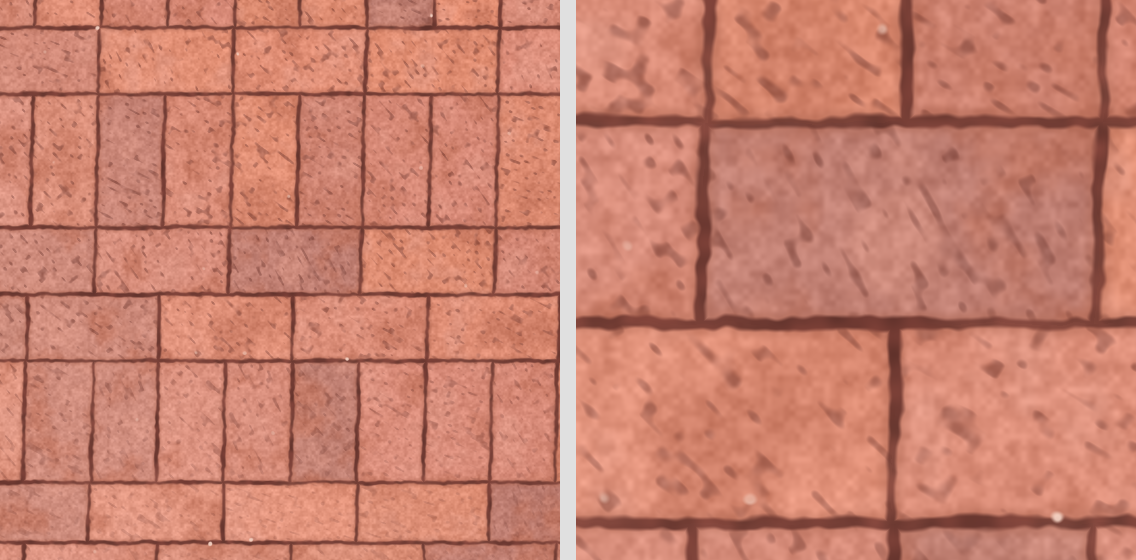
Left: the whole. Right: its middle third, enlarged.
A WebGL 2 fragment shader for this texture:

```glsl
#version 300 es
precision highp float;
// Weathered clay brick paving: courses of upright and lying bricks with dark thin joints.

uniform vec2 u_resolution;
out vec4 fragColor;

const vec3 ORANGE = vec3(0.89, 0.56, 0.45);
const vec3 ROSE   = vec3(0.83, 0.53, 0.46);
const vec3 PALE   = vec3(0.88, 0.61, 0.54);
const vec3 RUST   = vec3(0.76, 0.45, 0.36);
const vec3 PLUM   = vec3(0.70, 0.46, 0.42);
const vec3 JOINT  = vec3(0.43, 0.22, 0.19);
const vec3 CHIP   = vec3(0.97, 0.84, 0.78);

const int   COURSES = 8;
const float EDGES[9] = float[9](-0.088, 0.031, 0.138, 0.3555, 0.474, 0.594, 0.832, 0.9505, 1.19);
const float SHIFT[8] = float[8](0.52, 0.0, 0.0, 0.5, 0.0, 0.0, 0.0, 0.0);
const float BRICK_LONG  = 0.2375;
const float BRICK_SHORT = 0.1187;
const float TALL_COURSE = 0.15;    // courses above this height hold upright bricks
const float FIRST_JOINT = 0.158;
const float LEAN        = 0.023;   // sideways drift of the joints with height
const float JOINT_HALF  = 0.0021;
const float JOINT_SOFT  = 0.0026;
const float PLUM_SHARE  = 0.2;
const float CHIP_CELLS  = 15.0;

float hash(vec2 p) {
    vec3 q = fract(vec3(p.xyx) * vec3(0.1031, 0.1030, 0.0973));
    q += dot(q, q.yzx + 33.33);
    return fract((q.x + q.y) * q.z);
}

float noise(vec2 p) {
    vec2 i = floor(p), f = fract(p);
    f = f * f * (3.0 - 2.0 * f);
    return mix(mix(hash(i), hash(i + vec2(1, 0)), f.x),
               mix(hash(i + vec2(0, 1)), hash(i + vec2(1, 1)), f.x), f.y);
}

float fbm(vec2 p) {
    float sum = 0.0, amp = 0.5;
    for (int i = 0; i < 4; i++) {
        sum += amp * noise(p);
        p = p * 2.03 + 17.3;
        amp *= 0.5;
    }
    return sum / 0.9375;
}

// Returns the brick id in xy and the distances to the upright and level joints in zw.
vec4 paving(vec2 p) {
    int course = 0;
    for (int i = 1; i < COURSES; i++) course += int(p.y > EDGES[i]);
    float low = EDGES[course], high = EDGES[course + 1];
    float width = high - low > TALL_COURSE ? BRICK_SHORT : BRICK_LONG;
    float u = (p.x - FIRST_JOINT - LEAN * p.y) / width - SHIFT[course];
    float nearest = round(u);
    float jitter = (hash(vec2(nearest + 40.0, float(course) + 3.0)) - 0.5) * 0.005 / width;
    float offset = u - nearest - jitter;
    float brick = offset < 0.0 ? nearest - 1.0 : nearest;
    return vec4(brick + 50.0, float(course) + 7.0,
                abs(offset) * width, min(p.y - low, high - p.y));
}

vec3 brickTone(vec2 id, vec2 p) {
    float pick = hash(id * 3.7 + 1.9);
    vec3 tone = mix(ORANGE, ROSE, smoothstep(0.25, 0.9, pick));
    tone = mix(tone, PLUM, 0.85 * step(1.0 - PLUM_SHARE, hash(id * 5.3 + 8.1)));
    float wash = smoothstep(1.25, 0.2, p.x + 0.7 * p.y);
    tone = mix(tone, PALE, 0.65 * wash);
    return tone * (0.97 + 0.06 * hash(id + 71.0));
}

void main() {
    vec2 p = gl_FragCoord.xy / min(u_resolution.x, u_resolution.y);
    float pixel = 1.0 / min(u_resolution.x, u_resolution.y);

    // Uneven brick edges
    vec2 wobble = vec2(noise(p * 38.0), noise(p * 38.0 + 91.0)) - 0.5;
    vec2 crumble = vec2(noise(p * 130.0 + 5.0), noise(p * 130.0 + 47.0)) - 0.5;
    vec4 cell = paving(p + wobble * 0.0035 + crumble * 0.0025);
    float edge = min(cell.z, cell.w);

    // Fired clay: cloudy stains, slanted pits and fine sand
    vec3 color = brickTone(cell.xy, p);
    float stain = fbm(p * 17.0 + cell.xy * 3.1);
    color = mix(color, RUST, 0.6 * smoothstep(0.48, 0.8, stain));
    color = mix(color, PALE, 0.45 * smoothstep(0.48, 0.2, stain));
    float slant = mix(0.3, 1.2, hash(cell.xy + 29.0));
    vec2 grainPos = mat2(cos(slant), sin(slant), -sin(slant), cos(slant)) * p;
    float pits = noise(grainPos * vec2(85.0, 150.0) + cell.xy * 7.0);
    float clarity = mix(0.45, 1.0, smoothstep(0.0, 0.55, p.y));
    color = mix(color, JOINT, 0.42 * clarity * smoothstep(0.7, 0.95, pits));
    color += 0.09 * (noise(p * 145.0 + 13.0) - 0.5) + 0.06 * (noise(p * 290.0) - 0.5);

    // Joints with a dusky rim, narrower and fainter in places
    float wear = noise(p * 21.0 + 60.0);
    float halfWidth = JOINT_HALF * mix(0.45, 1.35, wear);
    float line = 1.0 - smoothstep(halfWidth - 0.5 * pixel, halfWidth + JOINT_SOFT + 0.5 * pixel, edge);
    color = mix(color, RUST * 0.9, 0.4 * (1.0 - smoothstep(0.002, 0.011, edge)));
    color = mix(color, JOINT * (0.85 + 0.3 * noise(p * 90.0)), line * mix(0.75, 1.0, wear));

    // Sparse pale chips, mostly along the joints
    vec2 chipCell = floor(p * CHIP_CELLS);
    vec2 chipAt = 0.2 + 0.6 * vec2(hash(chipCell + 11.0), hash(chipCell + 23.0));
    float chipDist = length(fract(p * CHIP_CELLS) - chipAt) / CHIP_CELLS + 0.003 * crumble.x;
    float chip = (1.0 - smoothstep(0.001, 0.0045, chipDist)) * step(0.9, hash(chipCell + 37.0));
    color = mix(color, CHIP, chip * mix(0.9, 0.35, smoothstep(0.004, 0.02, edge)));

    fragColor = vec4(clamp(color, 0.0, 1.0), 1.0);
}
```
